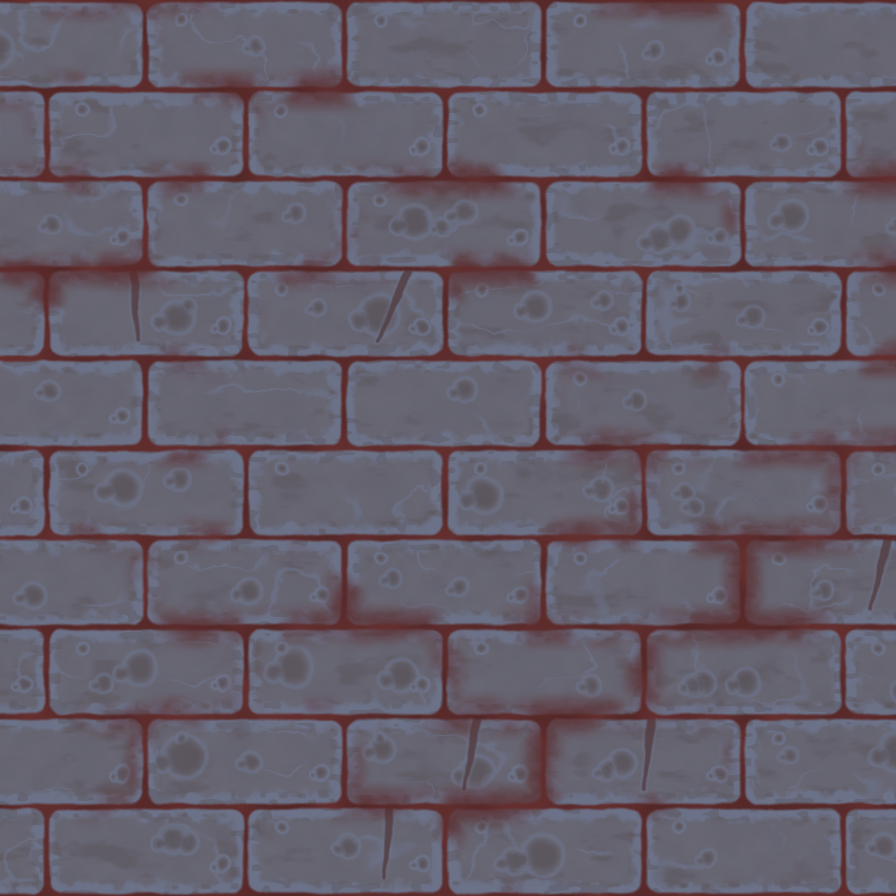
Give the GLSL for this texture, as a Shadertoy shader.

```glsl
// Worn blue-grey stone bricks in running bond with dark red mortar, pits, veins and cracks.
#define ROWS 10.0
#define COLUMNS 4.5
#define EVEN_SHIFT 0.235
#define ODD_SHIFT 0.73
#define GAP 0.03
#define CORNER 0.13
#define RIM_WIDTH 0.10
#define CRATER_CHANCE 0.42
#define CRACK_CHANCE 0.10
#define STAIN 0.75

const vec3 STONE = vec3(0.400, 0.395, 0.445);
const vec3 HIGHLIGHT = vec3(0.425, 0.455, 0.550);
const vec3 PIT = vec3(0.350, 0.325, 0.350);
const vec3 CRACK = vec3(0.340, 0.270, 0.300);
const vec3 MORTAR = vec3(0.355, 0.165, 0.165);

float hash(vec2 p) {
    return fract(sin(dot(p, vec2(127.1, 311.7))) * 43758.5453);
}

float noise(vec2 p) {
    vec2 i = floor(p), f = fract(p);
    f = f * f * (3.0 - 2.0 * f);
    return mix(mix(hash(i), hash(i + vec2(1, 0)), f.x),
               mix(hash(i + vec2(0, 1)), hash(i + vec2(1, 1)), f.x), f.y);
}

float fbm(vec2 p) {
    float sum = 0.0, amplitude = 0.5;
    for (int i = 0; i < 4; i++) {
        sum += amplitude * noise(p);
        p = p * 2.03 + 17.3;
        amplitude *= 0.5;
    }
    return sum / 0.9375;
}

float roundedBox(vec2 p, vec2 halfSize, float radius) {
    vec2 d = abs(p) - halfSize + radius;
    return length(max(d, 0.0)) + min(max(d.x, d.y), 0.0) - radius;
}

float segment(vec2 p, vec2 a, vec2 b) {
    vec2 ab = b - a;
    return length(p - a - ab * clamp(dot(p - a, ab) / dot(ab, ab), 0.0, 1.0));
}

// x: hollow, y: bright rim
vec2 pit(vec2 p, vec2 centre, float radius) {
    float d = length(p - centre) - radius;
    float rim = 1.0 - smoothstep(0.0, 0.025 + 0.12 * radius, abs(d - 0.02));
    return vec2(1.0 - smoothstep(-0.03 - 0.35 * radius, 0.01, d), rim);
}

void mainImage(out vec4 fragColor, in vec2 fragCoord) {
    vec2 uv = fragCoord / iResolution.xy;
    float soft = max(0.022, ROWS / iResolution.y);

    // Brick layout, measured in row heights
    float row = floor(uv.y * ROWS);
    float shift = mod(row, 2.0) < 1.0 ? EVEN_SHIFT : ODD_SHIFT;
    float column = uv.x * COLUMNS - shift;
    vec2 id = vec2(floor(column), row);
    vec2 size = vec2(ROWS / COLUMNS, 1.0);
    vec2 p = (vec2(fract(column), fract(uv.y * ROWS)) - 0.5) * size;
    vec2 seed = 40.0 * vec2(hash(id + 3.1), hash(id + 8.7));
    vec2 world = uv * ROWS;

    // Uneven outline and worn bright border
    vec2 warp = vec2(fbm(p * 4.0 + seed), fbm(p * 4.0 + seed + 31.0)) - 0.5;
    float edge = roundedBox(p + 0.045 * warp, 0.5 * size - GAP, CORNER);
    float wear = fbm(p * 7.0 + seed + 12.0);
    float border = RIM_WIDTH + 0.22 * (wear - 0.5);
    float light = 0.85 * smoothstep(-border - 0.05, -border + 0.04, edge);
    float chips = smoothstep(0.60, 0.72, noise(p * vec2(9.0, 15.0) + seed))
                * smoothstep(-0.17, -0.10, edge);

    // Fine veins
    vec2 q = p + 0.25 * warp;
    float ridge = abs(noise(q * vec2(1.7, 2.4) + seed + 5.0) - 0.5);
    float veins = (1.0 - smoothstep(0.0, 0.045, ridge))
                * smoothstep(0.40, 0.70, noise(p * 2.2 + seed + 21.0));
    light = max(light, 0.65 * veins);

    // Two recurring pits, then scattered craters
    vec2 r = p + 0.06 * warp;
    vec2 pits = pit(r, vec2(-0.71, 0.27), 0.045) * step(hash(id + 1.3), 0.6);
    float corner = step(hash(id + 2.9), 0.75);
    pits = max(pits, pit(r, vec2(0.855, -0.14), 0.065) * corner);
    pits = max(pits, pit(r, vec2(0.765, -0.17), 0.025) * corner);
    for (int i = 0; i < 3; i++) {
        vec2 key = id + 13.7 * float(i + 1);
        float chance = step(hash(key), CRATER_CHANCE);
        vec2 centre = (vec2(hash(key + 4.1), hash(key + 6.3)) - 0.5) * vec2(1.4, 0.32);
        float radius = mix(0.07, 0.24, pow(hash(key + 9.2), 1.8));
        vec2 crater = pit(r, centre, radius);
        crater = max(crater, pit(r, centre - vec2(1.1, 0.3) * radius, 0.45 * radius));
        pits = max(pits, crater * chance * vec2(0.9, 0.75));
    }
    light = max(light, 0.8 * pits.y);

    // Stone surface
    vec3 color = STONE + 0.025 * (fbm(p * 5.0 + seed) - 0.5);
    float smudge = smoothstep(0.60, 0.78, fbm(p * vec2(2.0, 4.0) + seed + 9.0));
    color = mix(color, PIT, 0.45 * smudge);
    color = mix(color, HIGHLIGHT, light);
    color = mix(color, PIT, max(0.85 * pits.x, 0.4 * chips));

    // Slanted crack with a bright lip
    float lean = mix(-0.1, 0.45, hash(id + 7.7));
    float middle = (hash(id + 5.5) - 0.5) * 1.1;
    float crack = segment(r, vec2(middle - 0.5 * lean, -0.30), vec2(middle + 0.5 * lean, 0.46));
    float cracked = step(hash(id + 11.9), CRACK_CHANCE);
    float width = 0.015 + 0.025 * smoothstep(-0.3, 0.4, p.y);
    color = mix(color, HIGHLIGHT, 0.6 * cracked * (1.0 - smoothstep(width, width + 0.05, crack)));
    color = mix(color, CRACK, cracked * (1.0 - smoothstep(width - 0.01, width + soft, crack)));

    // Red stain creeping in from the joints, then the mortar
    float stain = smoothstep(0.56, 0.76, fbm(world * 0.9 + 4.0)) * smoothstep(-0.28, 0.0, edge);
    color = mix(color, MORTAR, STAIN * stain);
    vec3 mortar = MORTAR * (0.92 + 0.2 * noise(world * 3.0));
    color = mix(color, mortar, smoothstep(-soft, soft, edge));

    fragColor = vec4(color, 1.0);
}
```
